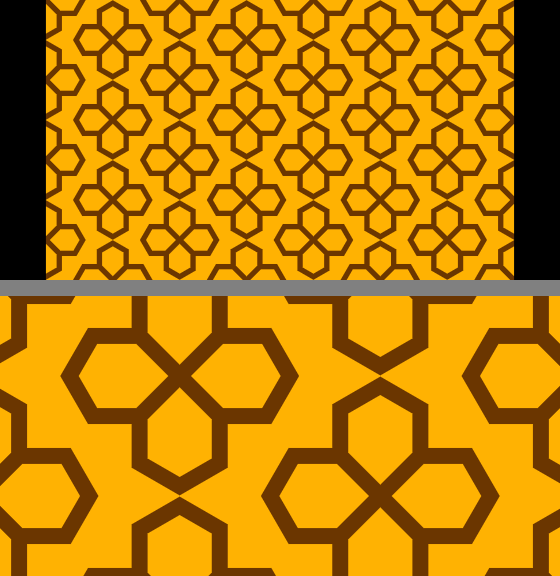
Top, the full canvas; bottom, a detail of the centre.
Reproduce this pattern procedurally as a Shadertoy shader.

```glsl
// Lengths are fractions of the canvas height
const vec3 GOLD = vec3(1.0, 0.698, 0.008);
const vec3 BROWN = vec3(0.42, 0.21, 0.0);
const vec3 BORDER = vec3(0.0);
const float PANEL_WIDTH = 1.672;
const float REPEATS = 3.5;          // across and down
const float PETAL_HALF_WIDTH = 0.0477;
const float PETAL_TIP = 0.1312;     // from the flower centre
const float LINE_WIDTH = 0.0190;
const vec2 CAP_NORMAL = vec2(0.5, 0.8660254);

// Distance to the outline of a flower of four pointed petals
float flowerOutline(vec2 p) {
    p = abs(p);
    p = vec2(min(p.x, p.y), max(p.x, p.y));
    float side = p.x - PETAL_HALF_WIDTH;
    float cap = dot(p - vec2(0.0, PETAL_TIP), CAP_NORMAL);
    float diagonal = (p.x - p.y) * 0.7071068;
    float petal = max(max(side, cap), diagonal);
    return abs(petal) - 0.5 * LINE_WIDTH;
}

// Offset from the nearest point of a rectangular lattice
vec2 repeatCentered(vec2 p, vec2 period) {
    return (fract(p / period + 0.5) - 0.5) * period;
}

float coverage(float d, float pixel) {
    return clamp(0.5 - d / pixel, 0.0, 1.0);
}

void mainImage(out vec4 fragColor, in vec2 fragCoord) {
    float pixel = 1.0 / iResolution.y;
    float x = (fragCoord.x - 0.5 * iResolution.x) * pixel;
    float y = fragCoord.y * pixel;

    // Lattice starts at the top left corner of the panel
    vec2 p = vec2(x + 0.5 * PANEL_WIDTH, y - 1.0);
    vec2 tile = vec2(PANEL_WIDTH, 1.0) / REPEATS;

    // Two interleaved lattices make the half-drop repeat
    float outline = min(flowerOutline(repeatCentered(p, tile)),
                        flowerOutline(repeatCentered(p - 0.5 * tile, tile)));
    vec3 color = mix(GOLD, BROWN, coverage(outline, pixel));

    // Plain side borders
    float panel = abs(x) - 0.5 * PANEL_WIDTH;
    color = mix(BORDER, color, coverage(panel, pixel));

    fragColor = vec4(color, 1.0);
}
```
